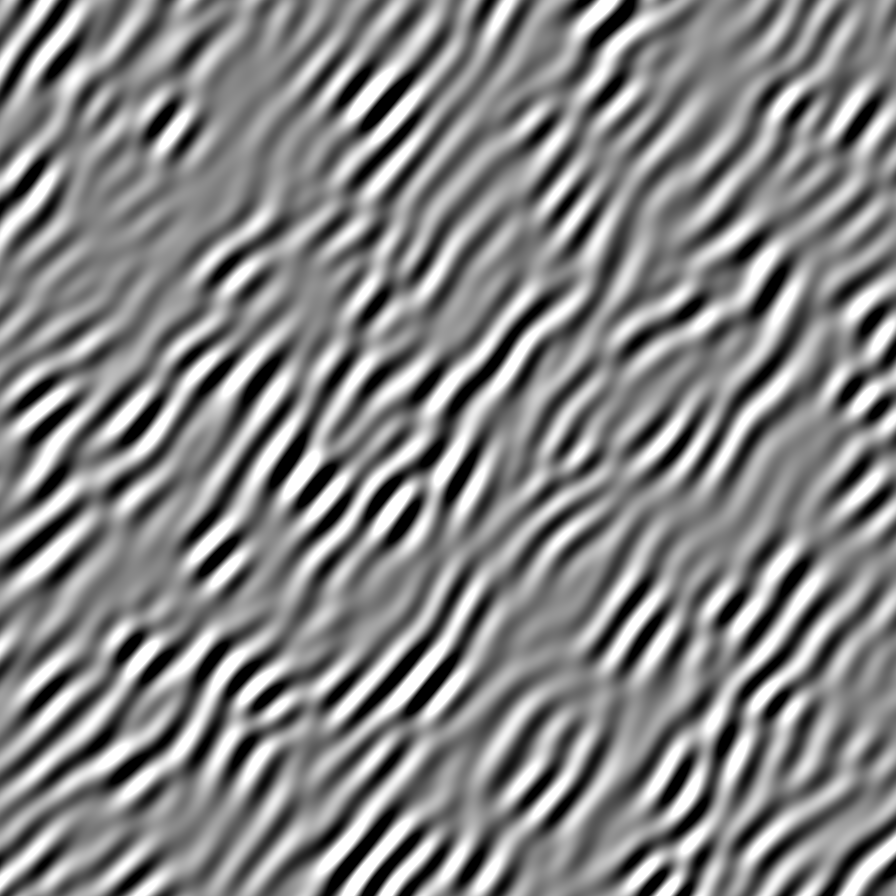
This texture is drawn by a three.js fragment shader. Its source:

```glsl
// Gabor noise: grey diagonal ripples that gather into short bright and dark wave packets.
varying vec2 vUv;

const float TAU = 6.2831853;
const int PACKETS_PER_CELL = 3;

vec3 hash3(vec3 p) {
  p = fract(p * vec3(0.1031, 0.1030, 0.0973));
  p += dot(p, p.yxz + 33.33);
  return fract((p.xxy + p.yxx) * p.zyx);
}

// One wave under a smooth round window; offset and window radius are in cells.
float wavePacket(vec2 offset, float frequency, float angle, float phase) {
  float window = max(1.0 - dot(offset, offset), 0.0);
  vec2 direction = vec2(cos(angle), sin(angle));
  return window * window * window * cos(TAU * (frequency * dot(offset, direction) + phase));
}

// Sums the randomly placed packets of the nine cells around a point.
float gaborNoise(vec2 p, float cells) {
  vec2 cell = floor(p);
  float sum = 0.0;
  for (int y = -1; y <= 1; y++) {
    for (int x = -1; x <= 1; x++) {
      vec2 corner = cell + vec2(float(x), float(y));
      for (int i = 0; i < PACKETS_PER_CELL; i++) {
        vec3 seed = vec3(corner + 17.0, float(i) * 7.0 + 3.0);
        vec3 place = hash3(seed);        // position, strength
        vec3 wave = hash3(seed + 61.7);  // frequency, angle, phase
        float frequency = mix(22.0, 30.0, wave.x) / cells;
        float angle = mix(-0.95, -0.45, wave.y);
        sum += place.z * wavePacket(p - corner - place.xy, frequency, angle, wave.z);
      }
    }
  }
  return sum;
}

void main() {
  float cells = 11.0;
  float ripple = gaborNoise(vUv * cells, cells);
  float grey = clamp(0.52 + 0.55 * ripple, 0.0, 1.0);
  gl_FragColor = vec4(vec3(grey), 1.0);
}
```
